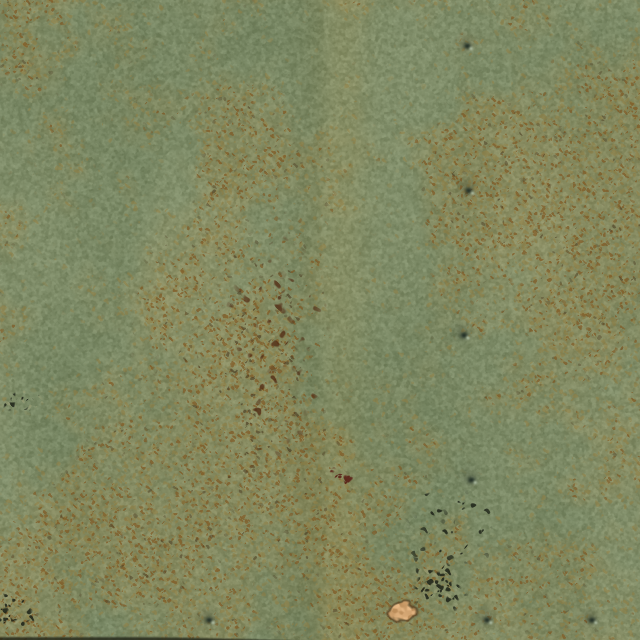
This texture is drawn by a Shadertoy shader. Its source:

```glsl
// Weathered sage-green painted metal with rust specks, stains, dimples and chips.

vec2 hash2(vec2 p) {
    vec3 q = fract(p.xyx * vec3(0.1031, 0.1030, 0.0973));
    q += dot(q, q.yzx + 33.33);
    return fract((q.xx + q.yz) * q.zy);
}

// Smooth cellular noise: random cell values blended by distance.
float cellBlend(vec2 p) {
    vec2 cell = floor(p);
    float total = 0.0, weights = 0.0;
    for (int j = -1; j <= 1; j++)
    for (int i = -1; i <= 1; i++) {
        vec2 c = cell + vec2(i, j);
        vec2 d = c + hash2(c + 11.0) - p;
        float w = exp(-5.0 * dot(d, d));
        total += w * hash2(c + 71.0).x;
        weights += w;
    }
    return total / weights;
}

float stainNoise(vec2 p) {
    return 0.45 * cellBlend(p * 6.0) + 0.33 * cellBlend(p * 15.0 + 40.0)
         + 0.22 * cellBlend(p * 38.0 + 90.0);
}

// Scattered irregular grains; density is the share of occupied cells.
float specks(vec2 p, float density) {
    p += 0.22 * sin(p.yx * 2.7 + 1.5 * sin(p * 1.3));
    vec2 cell = floor(p);
    float cover = 0.0;
    for (int j = -1; j <= 1; j++)
    for (int i = -1; i <= 1; i++) {
        vec2 c = cell + vec2(i, j);
        vec2 rnd = hash2(c + 157.0);
        vec2 d = c + hash2(c + 23.0) - p;
        d.x += (rnd.y - 0.5) * d.y;
        float radius = mix(0.35, 0.75, rnd.y);
        float present = smoothstep(0.0, 0.08, density - rnd.x);
        cover = max(cover, present * (1.0 - smoothstep(radius - 0.35, radius, length(d))));
    }
    return cover;
}

// Soft elliptical spot, 1 at its centre.
float spot(vec2 p, vec2 centre, vec2 size) {
    vec2 d = (p - centre) / size;
    return exp(-dot(d, d));
}

// Pressed dimple: dark upper-left hollow, pale lower-right rim.
vec3 dimple(vec3 col, vec2 p, vec2 centre) {
    vec2 d = p - centre;
    col *= 1.0 - 0.12 * spot(d, vec2(-0.006, 0.007), vec2(0.013));
    col = mix(col, vec3(0.12, 0.17, 0.14), 0.9 * spot(d, vec2(-0.002, 0.001), vec2(0.006, 0.005)));
    return mix(col, vec3(0.69, 0.75, 0.65), 0.8 * spot(d, vec2(0.004, -0.003), vec2(0.003)));
}

void mainImage(out vec4 fragColor, in vec2 fragCoord) {
    vec2 uv = fragCoord / iResolution.xy;

    // Where rust gathers: noise, a band left of the seam and a drift below it
    float stain = stainNoise(uv + 3.0);
    float band = spot(uv, vec2(0.43, 0.46), vec2(0.08, 0.19));
    float drift = spot(uv, vec2(0.22, 0.38), vec2(0.20, 0.15));
    float rightSide = smoothstep(0.68, 0.95, uv.x);
    float calm = spot(uv, vec2(0.57, 0.68), vec2(0.11, 0.26));
    float rust = smoothstep(0.30, 0.76, stain + 0.17 * band + 0.08 * drift
               + 0.06 * rightSide + 0.04 * (1.0 - uv.y) - 0.14 * calm);

    // Paint, with broad stains and a faint vertical seam
    vec3 col = mix(vec3(0.475, 0.540, 0.405), vec3(0.535, 0.545, 0.375), 0.15 + 0.75 * rust);
    float tone = cellBlend(uv * vec2(9.0, 4.0) + 20.0) - 0.5;
    col += 0.045 * tone * vec3(1.0, 0.8, 0.7);
    float seamX = 0.5 + 0.004 * sin(uv.y * 9.0);
    float seamLeft = smoothstep(seamX - 0.09, seamX, uv.x)
                   * (1.0 - smoothstep(seamX - 0.006, seamX + 0.012, uv.x));
    col -= 0.035 * seamLeft;
    col += vec3(0.025, 0.004, -0.015) * spot(uv, vec2(0.535, uv.y), vec2(0.04, 1.0));

    // Fine paint grain
    col += 0.085 * (cellBlend(uv * 200.0) - 0.5) + 0.05 * (cellBlend(uv * 330.0 + 9.0) - 0.5);

    // Ochre, rust and dark grains
    float ochre = specks(uv * 150.0, 0.06 + 0.42 * rust);
    float brown = specks(uv * 195.0 + 31.0, 0.02 + 0.25 * rust * rust + 0.10 * band);
    float dark = specks(uv * 185.0 + 77.0, 0.015 + 0.05 * rust + 0.06 * band);
    col = mix(col, vec3(0.57, 0.49, 0.25), 0.50 * ochre);
    col = mix(col, vec3(0.50, 0.34, 0.13), 0.68 * brown);
    col = mix(col, vec3(0.29, 0.23, 0.13), 0.62 * dark);
    float scabs = specks(uv * 105.0 + 13.0, 0.20 * band - 0.04);
    col = mix(col, vec3(0.31, 0.15, 0.06), 0.75 * scabs);

    // Clusters of blackened chips with pale flecks
    float chips = spot(uv, vec2(0.038, 0.372), vec2(0.022, 0.014))
                + spot(uv, vec2(0.015, 0.043), vec2(0.030, 0.022))
                + spot(uv, vec2(0.685, 0.082), vec2(0.026, 0.028))
                + 0.25 * spot(uv, vec2(0.70, 0.18), vec2(0.08, 0.06));
    col = mix(col, vec3(0.62, 0.63, 0.47), 0.6 * specks(uv * 130.0 + 5.0, 0.4 * chips));
    col = mix(col, vec3(0.11, 0.13, 0.09), 0.85 * specks(uv * 140.0 + 51.0, 0.6 * chips));
    float redChip = spot(uv, vec2(0.531, 0.255), vec2(0.014, 0.012));
    col = mix(col, vec3(0.34, 0.10, 0.07), 0.85 * specks(uv * 110.0 + 8.0, redChip));

    // Bare peach flake
    vec2 flake = (uv - vec2(0.63, 0.044)) / vec2(0.021, 0.015);
    float flakeDist = length(flake) + 0.5 * (cellBlend(uv * 90.0) - 0.5);
    col = mix(col, vec3(0.34, 0.25, 0.14), 0.7 * (1.0 - smoothstep(1.0, 1.25, flakeDist)));
    vec3 peach = vec3(0.80, 0.62, 0.42) + 0.25 * (cellBlend(uv * 160.0) - 0.5);
    col = mix(col, peach, 1.0 - smoothstep(0.8, 1.05, flakeDist));

    // A column of dimples and a row along the bottom
    for (int i = 0; i < 4; i++) {
        float k = float(i);
        col = dimple(col, uv, vec2(0.732 + 0.008 * sin(k * 2.8 + 1.0), 0.249 + 0.226 * k));
        if (i < 3) col = dimple(col, uv, vec2(0.927 - 0.164 * k - 0.135 * k * (k - 1.0), 0.030));
    }

    // Shadowed lower edge
    float edge = 1.0 - smoothstep(0.002, 0.007, uv.y + 0.006 * smoothstep(0.2, 0.55, uv.x));
    col = mix(col, vec3(0.13, 0.14, 0.09), 0.8 * edge * (1.0 - smoothstep(0.4, 0.56, uv.x)));

    fragColor = vec4(clamp(col, 0.0, 1.0), 1.0);
}
```
